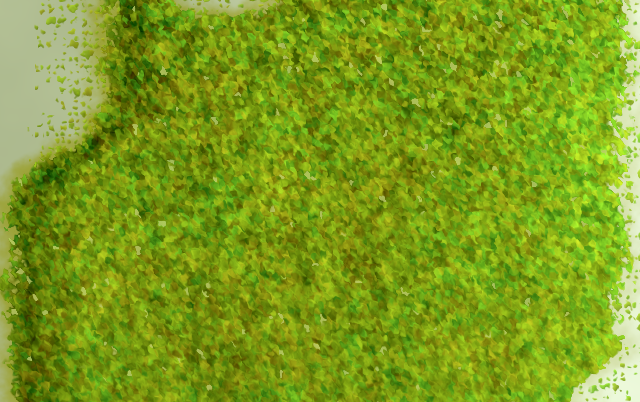
A WebGL 2 fragment shader for this texture:

```glsl
#version 300 es
precision highp float;
// A bed of lime green grains spread over a pale board, seen from above.
// Soft weighted cells form the crumbly grains; a noisy depth field shapes
// the bed, and value noise adds clumps, vertical ridges and shading.
uniform vec2 u_resolution;
out vec4 outColor;

const vec3 GREEN = vec3(0.455, 0.585, 0.055);
const vec3 TONE_STEP = vec3(0.155, 0.18, 0.05);
const vec3 OCHRE_SHIFT = vec3(0.08, -0.03, 0.0);
const vec3 LEAF_SHIFT = vec3(-0.12, 0.02, 0.03);
const vec3 PALE_GRAIN = vec3(0.74, 0.80, 0.42);
const vec3 STAIN = vec3(0.60, 0.62, 0.14);
const vec3 BOARD_SHADE = vec3(0.69, 0.74, 0.57);
const vec3 BOARD_LIGHT = vec3(0.92, 0.97, 0.85);

float hash(vec2 p) {
  return fract(sin(dot(p, vec2(127.1, 311.7))) * 43758.5);
}

vec2 hash2(vec2 p) {
  return vec2(hash(p), hash(p + 37.3));
}

float noise(vec2 p) {
  vec2 i = floor(p), f = fract(p);
  f = f * f * (3.0 - 2.0 * f);
  return mix(mix(hash(i), hash(i + vec2(1, 0)), f.x),
             mix(hash(i + vec2(0, 1)), hash(i + vec2(1, 1)), f.x), f.y);
}

float fbm(vec2 p) {
  float sum = 0.0, gain = 0.5;
  for (int i = 0; i < 4; i++) {
    sum += gain * noise(p);
    p = p * 2.03 + 11.7;
    gain *= 0.5;
  }
  return sum / 0.9375;
}

// Distance inside the left border, which steps inward near the top
float leftDepth(vec2 p) {
  return p.x - mix(0.02, 0.27, smoothstep(0.5, 0.74, p.y));
}

float rightDepth(vec2 p, float aspect) {
  return aspect - 0.045 - 0.11 * smoothstep(0.17, 0.0, p.y) - p.x;
}

// Thin patch at the top border
float patchDepth(vec2 p) {
  return length((p - vec2(0.56, 1.02)) * vec2(1.0, 2.0)) - 0.13;
}

// Positive inside the bed, negative on the bare board
float bedDepth(vec2 p, float aspect) {
  float d = min(min(leftDepth(p), rightDepth(p, aspect)), patchDepth(p));
  return d + 0.09 * (fbm(p * 17.0) - 0.5);
}

// Blend of nearby jittered grains: x = tone, y = hue, z = pale share
vec3 softGrains(vec2 q, float sharpness) {
  vec2 base = floor(q);
  vec4 sum = vec4(0.0);
  for (int y = -1; y <= 1; y++)
    for (int x = -1; x <= 1; x++) {
      vec2 id = base + vec2(x, y);
      vec2 offset = q - id - hash2(id);
      float size = mix(0.6, 1.5, hash(id + 8.8));
      float weight = exp(-sharpness * dot(offset, offset) / size);
      vec3 grain = vec3(hash(id + 1.3), hash(id + 5.1), step(0.975, hash(id + 9.4)));
      sum += weight * vec4(grain, 1.0);
    }
  return sum.xyz / sum.w;
}

// Tone runs from -1 (shadow) through 0 (body colour) to 1 (lit)
vec3 grainColor(float tone, float hue) {
  vec3 color = GREEN + tone * TONE_STEP;
  color += OCHRE_SHIFT * smoothstep(0.5, 1.0, hue);
  return color + LEAF_SHIFT * smoothstep(0.4, 0.0, hue);
}

// Loose crumbs on the board: x = cover, y = tone, z = hue
vec3 looseGrains(vec2 p, float scale, float aspect, float side, float pixel) {
  vec2 q = p * scale + 0.5 * vec2(noise(p * 110.0), noise(p * 110.0 + 50.0));
  vec2 id = floor(q);
  vec2 offset = q - id - 0.35 - 0.3 * hash2(id);
  float chance = 0.75 * smoothstep(-0.24, -0.02, bedDepth((id + 0.5) / scale, aspect));
  chance *= mix(smoothstep(0.06, 0.12, p.x), 0.55, side);
  float edge = (mix(0.12, 0.35, hash(id + 2.2)) - length(offset)) / scale;
  float cover = smoothstep(-pixel, pixel, edge) * step(hash(id + 7.7), chance);
  float tone = dot(offset, vec2(-1.0, 2.2)) + 0.8 * hash(id + 4.0) + 0.5 * side;
  return vec3(cover, tone, 0.3 + 0.7 * hash(id + 6.0) - 0.4 * side);
}

void main() {
  vec2 p = gl_FragCoord.xy / u_resolution.y;
  float aspect = u_resolution.x / u_resolution.y;
  float pixel = 1.0 / u_resolution.y;
  float depth = bedDepth(p, aspect);

  // Board, stained close to the bed, with two sizes of loose crumbs
  float side = smoothstep(0.4, 1.2, p.x);
  vec3 color = mix(BOARD_SHADE, BOARD_LIGHT, side) + 0.05 * (fbm(p * 5.0) - 0.5);
  float stain = smoothstep(-0.08, 0.01, depth + 0.04 * (fbm(p * 40.0) - 0.5));
  color = mix(color, STAIN, stain * mix(0.8, 0.25, side));
  for (float scale = 34.0; scale < 80.0; scale += 25.0) {
    vec3 loose = looseGrains(p, scale, aspect, side, pixel);
    color = mix(color, grainColor(loose.y, loose.z), 0.85 * loose.x);
  }

  // Broad light: dark valley at the left, brighter right side, faint ridges
  float valley = exp(-pow((leftDepth(p) - 0.055) / 0.055, 2.0));
  float broad = 0.75 * smoothstep(1.0, 1.55, p.x) - 0.95 * valley;
  broad += 0.95 * (fbm(vec2(p.x * 17.0 + p.y, p.y * 3.0)) - 0.5);
  broad += 1.3 * (fbm(p * vec2(46.0, 32.0)) - 0.5);

  // Crumbly grains, leaning and softer toward the bottom
  vec2 q = vec2(p.x + 0.25 * p.y, p.y) * vec2(92.0, 78.0);
  q += 0.9 * (vec2(noise(q * 1.4), noise(q * 1.4 + 31.0)) - 0.5);
  vec3 grain = softGrains(q, mix(5.0, 9.0, p.y));
  float crumb = 1.75 * (grain.x - 0.5) + 0.8 * (noise(q * 2.1) - 0.5);
  float tone = broad + crumb * mix(0.85, 1.1, p.y) - 0.04;
  float hueDrift = 0.7 * (fbm(p * 9.0 + 4.0) - 0.5) - 0.25 * smoothstep(1.1, 1.55, p.x);
  vec3 bed = grainColor(tone, grain.y + hueDrift);
  bed = mix(bed, PALE_GRAIN, 0.8 * smoothstep(0.4, 0.9, grain.z));

  // Crumbs make the border of the bed ragged
  float cut = depth + 0.05 * (grain.x - 0.5);
  color = mix(color, bed, smoothstep(-3.0 * pixel, 3.0 * pixel, cut));
  outColor = vec4(clamp(color, 0.0, 1.0), 1.0);
}
```
